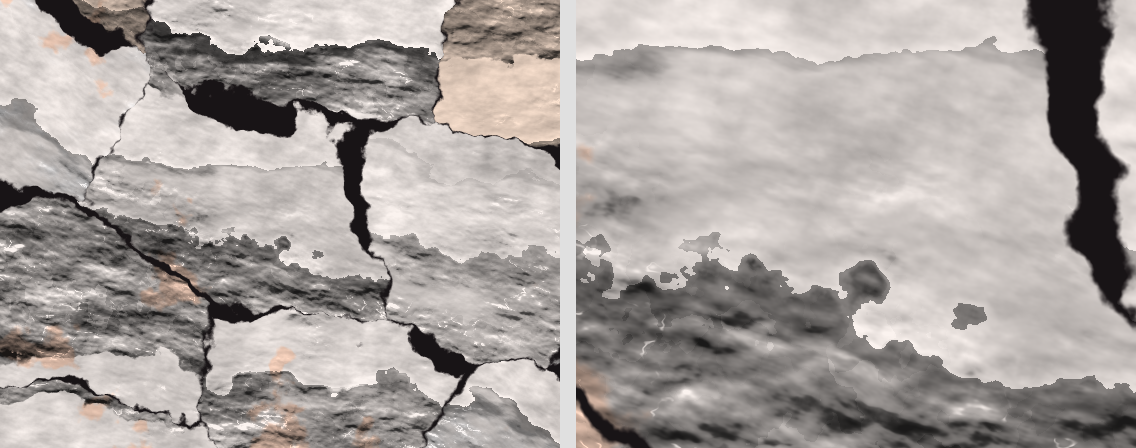
Left: the whole. Right: its middle third, enlarged.
This texture is drawn by a Shadertoy shader. Its source:

```glsl
// Sunlit pile of split slate blocks: warped cellular noise gives the stones and
// their dark gaps; each stone is cut into tilted beds that are either smooth and
// pale or fractured, the latter lit as a stretched relief with cracks and veins.

#define STONE_SCALE vec2(1.75, 2.7)
#define STRATA_TILT 0.33
#define GAP_WIDTH 0.19
#define BED_COUNT 6.0
#define PALE_TONE 0.85
#define SPLIT_TONE 0.535
#define RELIEF 1.5
#define WARM_TINT vec3(1.025, 0.992, 0.975)
#define COOL_TINT vec3(0.985, 1.0, 1.02)
#define TAN_TINT vec3(1.03, 0.91, 0.82)
#define RUST_TINT vec3(1.07, 0.86, 0.74)
#define SHADOW_COLOR vec3(0.095, 0.077, 0.085)

struct Cell {
    vec2 id;
    vec2 offset;  // from the cell centre
    float edge;   // distance to the gap, negative inside it
};

float hash(vec2 p) {
    vec3 q = fract(p.xyx * 0.1031);
    q += dot(q, q.yzx + 33.33);
    return fract((q.x + q.y) * q.z);
}

vec2 cellCentre(vec2 id) {
    return id + 0.1 + 0.8 * vec2(hash(id + 7.3), hash(id + 51.7));
}

mat2 rotation(float a) {
    float c = cos(a), s = sin(a);
    return mat2(c, s, -s, c);
}

float noise(vec2 p) {
    vec2 i = floor(p), f = fract(p);
    f = f * f * (3.0 - 2.0 * f);
    vec2 e = vec2(1.0, 0.0);
    return mix(mix(hash(i), hash(i + e.xy), f.x),
               mix(hash(i + e.yx), hash(i + e.xx), f.x), f.y);
}

float fbm(vec2 p) {
    float sum = 0.0, amp = 0.516;
    for (int i = 0; i < 5; i++) {
        sum += amp * noise(p);
        p = rotation(0.25) * p * 2.03 + vec2(17.1, 9.2);
        amp *= 0.5;
    }
    return sum;
}

// Height of the broken rock, drawn out along the strata
float slateHeight(vec2 g) {
    float n = fbm(g * vec2(13.0, 27.0));
    return n + 0.35 * abs(2.0 * fbm(g * vec2(9.0, 20.0) + 60.0) - 1.0);
}

// Cellular noise with gaps that open most beneath an overhanging neighbour
Cell splitCells(vec2 p, float gap) {
    vec2 base = floor(p), id = base, nearest = vec2(9.0);
    for (int y = -1; y <= 1; y++)
    for (int x = -1; x <= 1; x++) {
        vec2 c = base + vec2(x, y);
        vec2 r = cellCentre(c) - p;
        if (dot(r, r) < dot(nearest, nearest)) { nearest = r; id = c; }
    }
    float edge = 9.0;
    for (int y = -2; y <= 2; y++)
    for (int x = -2; x <= 2; x++) {
        if (x == 0 && y == 0) continue;
        vec2 c = id + vec2(x, y);
        vec2 r = cellCentre(c) - p;
        vec2 n = normalize(r - nearest);
        float open = hash(id + c + 3.7);
        float width = gap * open * open * (0.3 + 0.7 * max(n.y, 0.0));
        edge = min(edge, dot(0.5 * (nearest + r), n) - width);
    }
    return Cell(id, -nearest, edge);
}

// How fractured one bed of a stone is, 0 smooth to 1 split
float bedRoughness(vec2 id, float bed) {
    return smoothstep(0.2, 0.85, hash(id * 3.1 + bed * 5.7 + 40.0));
}

void mainImage(out vec4 fragColor, in vec2 fragCoord) {
    vec2 p = fragCoord / iResolution.y + vec2(3.0, 5.0);
    float broad = fbm(p * 3.2), fine = fbm(p * 34.0);

    // Stones with jagged outlines
    vec2 warp = vec2(fbm(p * 4.0 + 31.0), fbm(p * 4.0 + 77.0)) - 0.5;
    vec2 jag = vec2(fbm(p * 22.0 + 5.0), fbm(p * 22.0 + 63.0)) - 0.5;
    vec2 s = rotation(STRATA_TILT) * (p + 0.15 * warp + 0.045 * jag);
    float taper = smoothstep(0.32, 0.78, noise(p * 6.0 + 12.0));
    Cell stone = splitCells(s * STONE_SCALE, GAP_WIDTH * taper);
    float kind = hash(stone.id + 19.0);

    // Tilted beds inside the stone, with splintered borders
    vec2 q = rotation(0.6 * (kind - 0.5)) * (stone.offset / STONE_SCALE);
    vec2 grain = rotation(STRATA_TILT + 0.6 * (kind - 0.5)) * p + 0.03 * warp + stone.id * 3.7;
    float streak = fbm(grain * vec2(7.0, 25.0));
    q.y += 0.14 * (broad - 0.5) + 0.03 * (fine - 0.5) + 0.05 * (streak - 0.5);
    float level = q.y * BED_COUNT + kind * 7.0;
    float bed = floor(level), f = level - bed;
    float here = bedRoughness(stone.id, bed);
    float above = bedRoughness(stone.id, bed + 1.0);
    float below = bedRoughness(stone.id, bed - 1.0);
    float rough = mix(here, above, smoothstep(0.93, 1.0, f));
    rough += 1.4 * (broad - 0.5) + 0.9 * (streak - 0.5) + 0.5 * (fine - 0.5);
    rough = smoothstep(0.08, 0.92, rough);

    // Light falling across the relief from the upper left
    float height = slateHeight(grain);
    float slope = height - slateHeight(grain + vec2(-0.003, 0.006));

    // Smooth faces against streaked, chipped ones
    Cell chip = splitCells(grain * vec2(12.0, 27.0) + 4.0 * jag, 0.0);
    float face = hash(stone.id + bed * 2.3 + 11.0);
    float pale = PALE_TONE - 0.12 * face * face + 0.22 * (fbm(p * 8.0) - 0.5)
               + 0.2 * (fine - 0.5) + 0.3 * slope;
    float split = SPLIT_TONE + 0.75 * (streak - 0.5) + 0.25 * (fine - 0.5)
                + 0.12 * (hash(chip.id) - 0.5) + RELIEF * slope;
    float tone = mix(pale, split, rough);

    // Broken cracks, white flecks, overhang shadows and sunlit rims
    float patches = fbm(p * 7.0 + 25.0);
    float crack = smoothstep(0.07, 0.17, -slope) * smoothstep(0.25, 0.7, rough);
    tone *= 1.0 - 0.45 * crack;
    float vein = 1.0 - smoothstep(0.0, 0.02, abs(fbm(grain * vec2(15.0, 24.0) + 90.0) - 0.5));
    vein *= smoothstep(-0.03, 0.06, slope);
    vein = max(vein, smoothstep(0.1, 0.2, slope));
    tone += 0.34 * vein * smoothstep(0.42, 0.58, patches) * smoothstep(0.1, 0.5, rough);
    float overhang = max(here - above, 0.0) * smoothstep(0.72, 0.98, f + 0.9 * (streak - 0.5));
    tone *= 1.0 - 0.65 * overhang;
    tone += 0.14 * max(below - here, 0.0) * (1.0 - smoothstep(0.0, 0.1, f));

    // Mineral tints
    vec3 tint = mix(WARM_TINT, COOL_TINT, rough * smoothstep(0.45, 0.8, kind));
    tint = mix(tint, TAN_TINT, 0.8 * smoothstep(0.8, 0.88, hash(stone.id + 83.0)));
    float rust = smoothstep(0.69, 0.74, fbm(p * 5.0 + 140.0) + 0.15 * (fine - 0.5));
    tint = mix(tint, RUST_TINT, 0.7 * rust);
    vec3 color = tint * clamp(tone, 0.1, 0.96);

    // Ragged dark gaps; where stones touch, the seam comes and goes
    float edge = stone.edge + 0.03 * (fine - 0.5);
    float seam = smoothstep(-0.004, 0.012, edge);
    float closed = smoothstep(0.02, -0.006, edge) + smoothstep(0.4, 0.55, patches);
    color = mix(SHADOW_COLOR, color, mix(1.0, seam, clamp(closed, 0.0, 1.0)));
    fragColor = vec4(clamp(color, 0.0, 1.0), 1.0);
}
```
